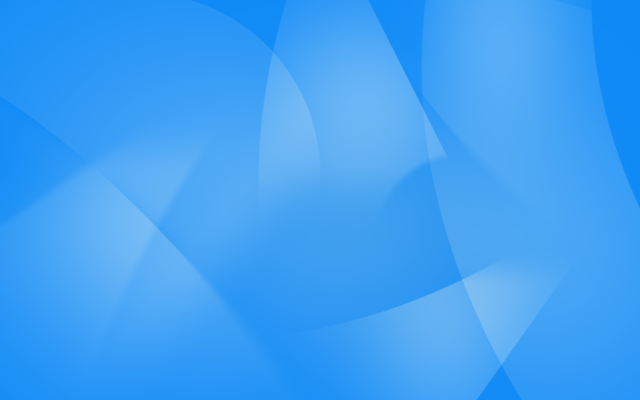
Reproduce this background procedurally as a WebGL 1 fragment shader.

```glsl
precision highp float;
// Overlapping translucent blue petals with soft glows and curved edges.
uniform vec2 u_resolution;

const vec3 DEEP_BLUE = vec3(0.055, 0.54, 0.965);
const vec3 PALE_BLUE = vec3(0.45, 0.73, 0.965);
const vec3 HAZE_MUTE = vec3(0.0, 0.01, 0.03);

// Elliptical falloff, 1 at the centre.
float glow(vec2 p, vec2 centre, vec2 radius) {
  vec2 d = (p - centre) / radius;
  return exp(-dot(d, d));
}

// Smooth step across an edge: 1 where the signed distance is positive.
float inside(float dist, float softness) {
  return smoothstep(-softness, softness, dist);
}

// Quadratic curve through start with the given slope and bend.
float curve(float t, vec2 start, float slope, float bend) {
  float d = t - start.x;
  return start.y + d * (slope + bend * d);
}

// Large rounded sheet on the left, cut softly at its lower right.
float roundSheet(vec2 p, float edge) {
  vec2 corner = max(vec2(p.x - 0.346, 0.436 - p.y), 0.0);
  float disc = inside(0.455 - length(corner), edge);
  float cut = inside(1.098 - p.x - 0.8 * p.y, 0.13);
  return 0.43 * disc * cut * glow(p, vec2(0.45, 0.43), vec2(0.55, 0.5));
}

// Wave at the lower left, with a shadow that changes side along its rim.
float waveSheet(vec2 p, float edge) {
  float below = p.y - curve(p.x, vec2(0.0, 0.24), 0.65, 0.48);
  float mask = inside(below, mix(edge, 0.05, smoothstep(0.4, 0.7, p.x)));
  float light = 0.32 * glow(p, vec2(0.45, 0.72), vec2(0.33, 0.35))
              - 0.16 * glow(p, vec2(0.02, 0.4), vec2(0.2, 0.18));
  float falloff = exp(-abs(below) / 0.03);
  float leftShade = mask * (1.0 - smoothstep(0.15, 0.3, p.x));
  float rightShade = (1.0 - mask) * smoothstep(0.2, 0.36, p.x)
                   * (1.0 - smoothstep(0.4, 0.52, p.x));
  return mask * light - 0.12 * falloff * (leftShade + rightShade);
}

// Slanted leaf crossing the wave.
float leafSheet(vec2 p) {
  float top = inside(p.y - 0.567 + 0.69 * p.x, 0.012 + 0.06 * p.x);
  float right = inside(curve(p.y, vec2(0.375, 0.51), -0.68, 0.33) - p.x, 0.018);
  float fade = smoothstep(0.28, 0.44, p.y);
  return 0.28 * top * right * fade * glow(p, vec2(0.3, 0.5), vec2(0.42, 0.3));
}

// Upper middle petal with a straight right side and a hollow below.
float middlePetal(vec2 p, float edge) {
  float left = inside(p.x - curve(p.y, vec2(0.458, 0.646), 0.0, 0.336), edge);
  float right = inside(0.921 + 0.503 * p.y - p.x, edge);
  float hollow = inside(length(p - vec2(1.156, 0.604)) - 0.217, 0.012);
  float fade = 1.0 - smoothstep(0.4, 0.6, p.y);
  return 0.72 * left * right * hollow * fade
       * glow(p, vec2(0.917, 0.229), vec2(0.28, 0.26));
}

// Tall right petal, lit from the top and from the lower right.
float rightPetal(vec2 p, float edge) {
  float left = inside(p.x - curve(p.y, vec2(0.167, 1.054), 0.0, 0.36), edge);
  float right = inside(curve(p.y, vec2(0.0, 1.479), 0.0, 0.446) - p.x, edge);
  float body = left * right;
  float blade = inside(p.x - curve(p.y, vec2(0.135, 0.99), 0.59, 0.75),
                       mix(edge, 0.03, smoothstep(0.25, 0.47, p.y)));
  float topLight = 0.6 * blade * mix(0.3, 1.0, left) * right
                 * glow(p, vec2(1.246, 0.05), vec2(0.2, 0.32));
  float lowLight = 0.5 * body * glow(p, vec2(1.42, 0.64), vec2(0.42, 0.48));
  float corner = body * inside(0.282 * (p.x - 1.385) - p.y, edge);
  return topLight + lowLight - 0.12 * corner;
}

// Fan at the bottom with a curved top and a slanted right side.
float bottomFan(vec2 p, float edge) {
  float top = inside(p.y - curve(p.x, vec2(0.767, 0.827), -0.18, -0.384), edge);
  float right = inside(1.354 - 0.709 * (p.y - 0.771) - p.x, edge);
  float fade = smoothstep(0.62, 0.72, p.y);
  return 0.64 * top * right * fade * glow(p, vec2(1.12, 0.83), vec2(0.22, 0.3));
}

void main() {
  // Height is one unit and y runs downwards from the top.
  vec2 p = gl_FragCoord.xy / u_resolution.y;
  p.y = 1.0 - p.y;
  float edge = max(0.002, 1.0 / u_resolution.y);

  // Light gathered from the haze and each translucent sheet.
  float light = 0.5 * glow(p, vec2(0.85, 0.57), vec2(0.43, 0.33));
  light += roundSheet(p, edge);
  light += waveSheet(p, edge);
  light += leafSheet(p);
  light += middlePetal(p, edge);
  light += rightPetal(p, edge);
  light += bottomFan(p, edge);

  // The central haze is slightly muted.
  vec3 colour = mix(DEEP_BLUE, PALE_BLUE, clamp(light, 0.0, 1.1));
  colour -= HAZE_MUTE * glow(p, vec2(0.95, 0.6), vec2(0.38, 0.25));
  gl_FragColor = vec4(colour, 1.0);
}
```
